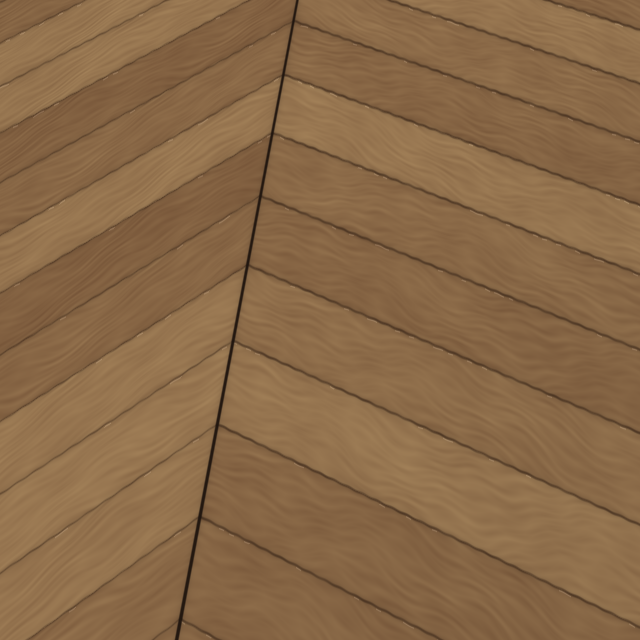
A WebGL 2 fragment shader for this texture:

```glsl
#version 300 es
precision highp float;
// Chevron wood floor in perspective: two fans of planks meet at a dark slanted seam.
// Ratios of linear forms give plank coordinates (along, across); warped sines and
// stretched cellular noise draw the grain, distances to whole numbers the joints.
uniform vec2 u_resolution;
out vec4 outColor;

float hash(vec2 p) {
    return fract(sin(dot(p, vec2(127.1, 311.7))) * 4375.85);
}

// Distance to the nearest jittered cell point
float cellular(vec2 p) {
    vec2 cell = floor(p), f = fract(p);
    float nearest = 2.0;
    for (int y = -1; y <= 1; y++)
        for (int x = -1; x <= 1; x++) {
            vec2 o = vec2(x, y);
            vec2 jitter = vec2(hash(cell + o), hash(cell + o + 31.7));
            nearest = min(nearest, length(o + jitter - f));
        }
    return nearest;
}

// Signed grain shade around zero; w = (along, across) in plank widths
float grain(vec2 w, float seed) {
    float phase = 6.28 * seed;
    float along = w.x + 23.0 * seed;
    float bend = 0.15 * sin(1.3 * along + phase) + 0.05 * sin(3.7 * along + 4.0 * w.y)
               + 0.02 * sin(8.3 * along - 7.0 * w.y + phase);
    float across = w.y + bend + (seed - 0.3) * 0.16 * w.x;
    float patches = 0.5 + 0.5 * sin(1.9 * along + 3.0 * w.y + phase);
    float rings = sin(44.0 * across + 2.0 * sin(2.3 * along))
                + 0.6 * sin(73.0 * across + 3.0 * sin(1.7 * along + phase));
    float fibres = cellular(vec2(along * 2.6, across * 13.0)) - 0.45;
    float blotches = cellular(vec2(along * 0.9, across * 1.8)) - 0.45;
    return 0.10 * rings * (0.3 + 0.7 * patches) + 0.30 * fibres + 0.32 * blotches;
}

// Plank tones from far to near, 0 dark to 1 light
const float LEFT_TONES[13] = float[13](0.25, 0.82, 0.80, 0.18, 0.38, 0.78, 0.14,
                                       0.34, 0.80, 0.84, 0.74, 0.40, 0.40);
const float RIGHT_TONES[13] = float[13](0.40, 0.30, 0.76, 0.48, 0.32, 0.82, 0.46,
                                        0.34, 0.56, 0.80, 0.36, 0.32, 0.40);

void main() {
    vec2 p = gl_FragCoord.xy / u_resolution;
    p.y = 1.0 - p.y;
    float pixel = 1.0 / min(u_resolution.x, u_resolution.y);

    // Perspective: depth grows downwards, seam is a straight line
    vec2 depthSlope = vec2(0.0455, 1.0);
    float depth = dot(p, depthSlope) + 2.005;
    float seam = p.x - 0.4648 + 0.1888 * p.y;
    bool right = seam > 0.0;

    // Joints are whole values of across
    vec2 slope = right ? vec2(-0.349, 1.0) : vec2(0.551, 1.0);
    float scale = right ? 23.97 : 28.52;
    float across = scale * dot(p - vec2(0.4587, 0.0326), slope) / depth;
    float along = 24.0 * seam / depth;
    float gradient = length(scale * slope - across * depthSlope) / depth;
    float plank = floor(across);
    int index = clamp(int(plank) + 4, 0, 12);
    float seed = hash(vec2(plank, right ? 5.0 : 11.0));

    // Wood
    float tone = right ? RIGHT_TONES[index] : LEFT_TONES[index];
    tone += grain(vec2(along, across - plank), seed);
    vec3 color = mix(vec3(0.485, 0.355, 0.237), vec3(0.615, 0.485, 0.332), tone);
    color *= 0.99 + 0.02 * sin(3.0 * p.x + 2.0 * p.y);

    // Joints, with a soft shadow and uneven wear
    float joint = round(across);
    float offset = (across - joint) / gradient;
    offset += 0.0005 * sin(31.0 * along + 5.0 * joint);
    float wear = 0.80 + 0.12 * sin(5.3 * along + 2.1 * joint)
               + 0.08 * sin(17.0 * along + joint);
    float jointWidth = (right ? 0.0017 : 0.0010) * (0.7 + 0.1 * depth);
    float line = 1.0 - smoothstep(jointWidth - pixel, jointWidth + 1.2 * pixel, abs(offset));
    float shadow = exp(-abs(offset) / 0.0035);
    color *= 1.0 - (right ? 0.16 : 0.10) * shadow;
    color = mix(color, vec3(0.27, 0.185, 0.12), line * wear * (right ? 0.78 : 0.58));

    // Pale chips on the near edge of the joints
    float chip = step(0.86, hash(vec2(floor(along * 14.0), joint)));
    float edge = exp(-pow((offset - jointWidth - 0.0015) / 0.0012, 2.0));
    color += 0.09 * chip * edge;

    // Dark seam between the two fans, wider when nearer
    float seamDistance = abs(seam) / length(vec2(1.0, 0.1888));
    float seamWidth = 0.0018 + 0.0009 * p.y;
    color *= 1.0 - 0.18 * exp(-seamDistance / 0.004);
    float gap = 1.0 - smoothstep(seamWidth - pixel, seamWidth + pixel, seamDistance);
    color = mix(color, vec3(0.12, 0.08, 0.055), 0.95 * gap);

    outColor = vec4(color, 1.0);
}
```
